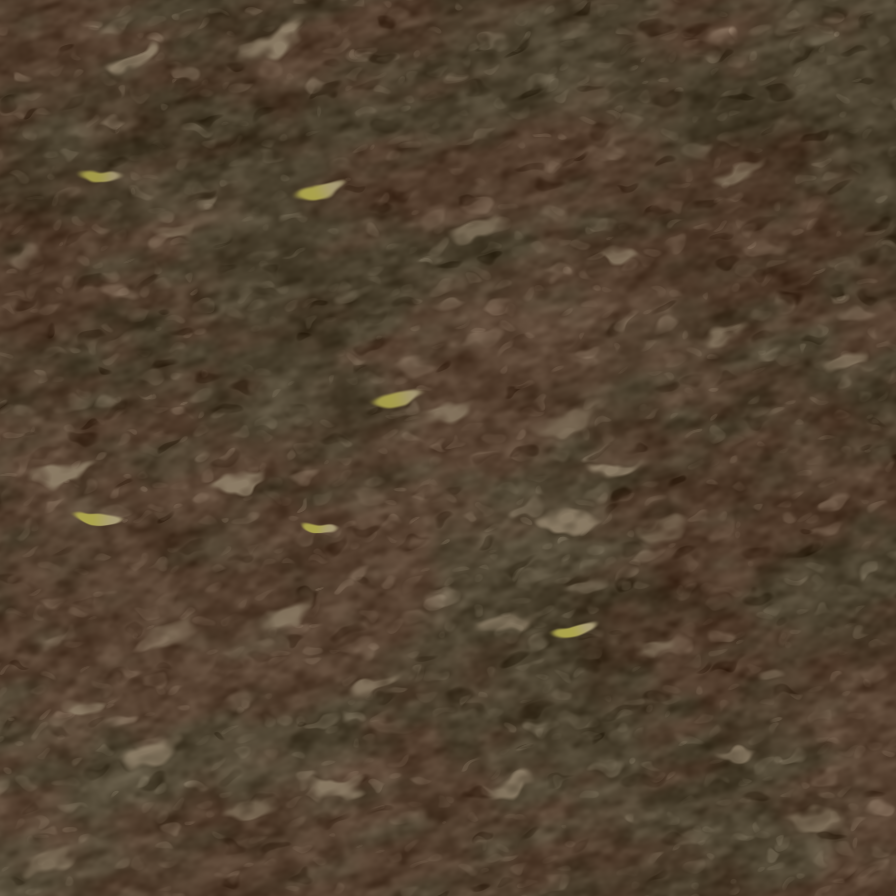
Give the GLSL for this texture, as a Shadertoy shader.

```glsl
const float TILT = 0.27;
const vec3 SOIL = vec3(0.305, 0.247, 0.186);
const vec3 RED_EARTH = vec3(0.018, -0.006, -0.008);
const vec3 OLIVE_EARTH = vec3(-0.012, 0.008, -0.002);
const vec3 LIGHTEN = vec3(1.0, 0.98, 0.92);
const vec3 DRY_LEAF = vec3(0.56, 0.50, 0.41);
const vec3 YELLOW_LEAF = vec3(0.68, 0.65, 0.30);
const vec3 PALE_LEAF = vec3(0.68, 0.63, 0.48);

float hash(vec2 p) {
    return fract(sin(dot(p, vec2(127.1, 311.7))) * 43758.5453);
}

float noise(vec2 p) {
    vec2 i = floor(p);
    vec2 f = fract(p);
    f = f * f * (3.0 - 2.0 * f);
    float low = mix(hash(i), hash(i + vec2(1, 0)), f.x);
    float high = mix(hash(i + vec2(0, 1)), hash(i + vec2(1, 1)), f.x);
    return mix(low, high, f.y);
}

// Noise centred on zero
float grain(vec2 p, vec2 frequency) {
    return noise(p * frequency + frequency.yx) - 0.5;
}

// Coordinates along and across a direction
vec2 alongAxis(vec2 v, float angle) {
    float c = cos(angle), s = sin(angle);
    return vec2(c * v.x + s * v.y, c * v.y - s * v.x);
}

// Scattered soft ellipses: x = coverage, y = position along the flake
vec2 flakes(vec2 p, float cells, float density, vec2 size, float bend, float seed) {
    vec2 g = p * cells;
    vec2 home = floor(g);
    vec2 best = vec2(0.0);
    for (int y = -1; y <= 1; y++) {
        for (int x = -1; x <= 1; x++) {
            vec2 cell = home + vec2(x, y);
            vec2 key = cell + seed;
            if (hash(key) > density) continue;
            vec2 jitter = vec2(hash(key + 3.7), hash(key + 8.3)) - 0.5;
            float angle = TILT + 0.8 * (hash(key + 13.1) - 0.5);
            vec2 d = alongAxis(g - cell - 0.5 - 0.8 * jitter, angle);
            d /= size * mix(0.6, 1.15, hash(key + 19.9));
            d.y -= bend * (d.x * d.x - 0.4);
            float cover = 1.0 - smoothstep(0.6, 1.2, length(d));
            cover *= mix(0.45, 1.0, hash(key + 27.3));
            if (cover > best.x) best = vec2(cover, d.x);
        }
    }
    return best;
}

void mainImage(out vec4 fragColor, in vec2 fragCoord) {
    vec2 p = fragCoord / iResolution.y;
    vec2 q = alongAxis(p, TILT);

    // Ragged outlines
    vec2 warp = vec2(grain(q, vec2(55, 75)), grain(q, vec2(62, 83)));
    vec2 ragged = p + warp * vec2(0.018, 0.013);
    vec2 rq = alongAxis(ragged, TILT);

    // Soil tone from broad patches to fine crumbs
    float tone = 0.045 * grain(q, vec2(5, 9));
    tone += 0.055 * grain(rq, vec2(16, 30));
    tone += 0.085 * grain(rq, vec2(38, 66));
    tone += 0.085 * grain(q, vec2(72, 120));
    tone += 0.035 * grain(q, vec2(140, 190));
    tone += 0.012 * (0.5 - p.y);

    // Crumbs, chips and dark pits
    float broken = 0.75 + 0.9 * grain(q, vec2(65, 105));
    float crumbs = flakes(ragged, 42.0, 0.5, vec2(0.38, 0.22), 0.0, 11.0).x;
    float chips = flakes(ragged, 19.0, 0.42, vec2(0.34, 0.16), 0.2, 47.0).x;
    float pits = flakes(ragged, 25.0, 0.32, vec2(0.40, 0.17), 0.0, 83.0).x;
    tone += broken * (0.075 * crumbs + 0.125 * chips) - 0.075 * pits;

    // Hue drifts between red and olive earth
    float drift = noise(q * vec2(6, 11) + 31.0) * 0.6 + noise(q * vec2(24, 42)) * 0.4;
    vec3 hue = mix(OLIVE_EARTH, RED_EARTH, smoothstep(0.25, 0.75, drift));
    vec3 color = SOIL + hue + tone * LIGHTEN;

    // Larger dry leaves
    float dry = flakes(ragged, 9.0, 0.24, vec2(0.30, 0.105), 0.3, 131.0).x;
    color = mix(color, DRY_LEAF, dry * clamp(broken + 0.1, 0.0, 1.0));

    // A few slender yellow leaves with pale tips
    vec2 leaf = flakes(p + warp * 0.005, 4.0, 0.3, vec2(0.125, 0.034), 0.4, 211.0);
    vec3 leafColor = mix(YELLOW_LEAF, PALE_LEAF, smoothstep(-0.3, 0.7, leaf.y));
    color = mix(color, leafColor, smoothstep(0.0, 0.65, leaf.x));

    fragColor = vec4(color, 1.0);
}
```
